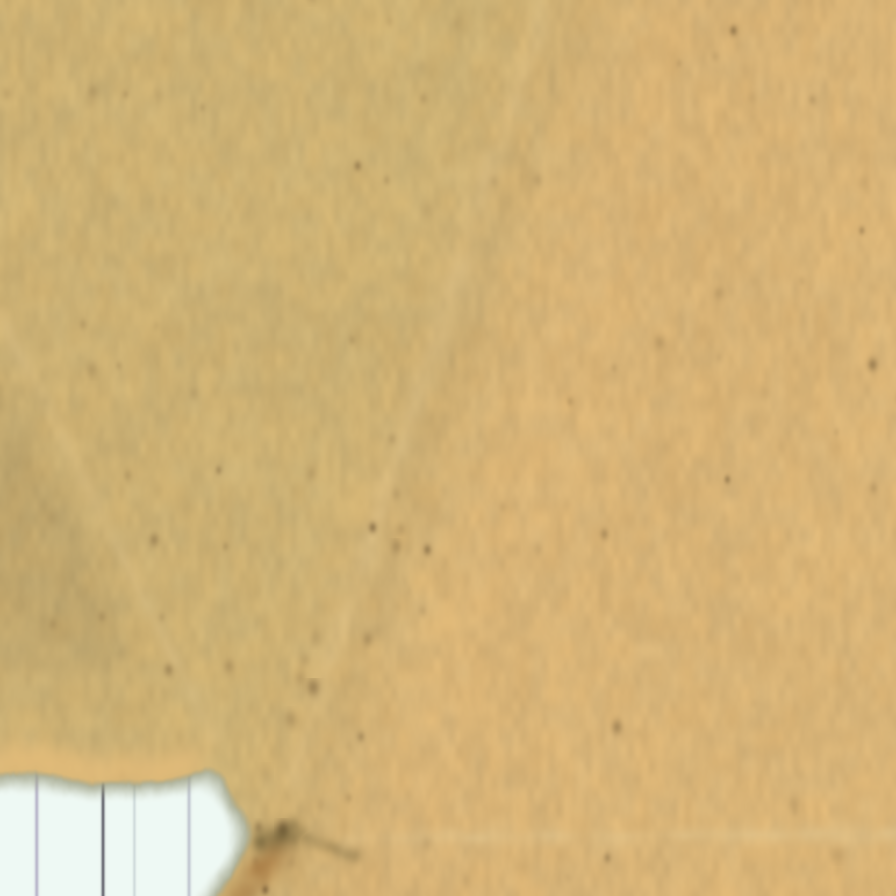
Reproduce this texture procedurally as a Shadertoy shader.

```glsl
// Creased tan wrapping paper with a torn corner that shows a ruled white sheet.
// Stretched value noise makes the fibres, segment distances make the folds,
// and a soft intersection of half planes makes the tear.

const vec3 PAPER_LEFT = vec3(0.800, 0.692, 0.452);
const vec3 PAPER_RIGHT = vec3(0.846, 0.702, 0.464);
const vec3 FOLD_LIGHT = vec3(0.880, 0.775, 0.560);
const vec3 FRINGE = vec3(0.900, 0.740, 0.480);
const vec3 SPECK = vec3(0.500, 0.400, 0.250);
const vec3 SMUDGE = vec3(0.330, 0.290, 0.160);
const vec3 RUST = vec3(0.620, 0.430, 0.220);
const vec3 SHEET = vec3(0.935, 0.975, 0.955);
const vec3 SHEET_SHADE = vec3(0.620, 0.630, 0.520);

float hash(vec2 p) {
    vec3 q = fract(vec3(p.xyx) * 0.1031);
    q += dot(q, q.yzx + 33.33);
    return fract((q.x + q.y) * q.z);
}

float noise(vec2 p) {
    vec2 i = floor(p), f = fract(p);
    f = f * f * (3.0 - 2.0 * f);
    return mix(mix(hash(i), hash(i + vec2(1, 0)), f.x),
               mix(hash(i + vec2(0, 1)), hash(i + vec2(1, 1)), f.x), f.y);
}

float fbm(vec2 p) {
    float sum = 0.0, gain = 0.5;
    for (int i = 0; i < 4; i++) {
        sum += gain * noise(p);
        p = p * 2.03 + 17.1;
        gain *= 0.5;
    }
    return sum / 0.9375;
}

float segment(vec2 p, vec2 a, vec2 b) {
    vec2 d = b - a;
    return length(p - a - d * clamp(dot(p - a, d) / dot(d, d), 0.0, 1.0));
}

float glow(float d, float width) {
    return exp(-d * d / (width * width));
}

// Signed distance to the line from a to b: positive on its right
float side(vec2 p, vec2 a, vec2 b) {
    vec2 d = normalize(b - a);
    return dot(p - a, vec2(d.y, -d.x));
}

float softMax(float a, float b, float k) {
    float h = max(k - abs(a - b), 0.0) / k;
    return max(a, b) + h * h * k * 0.25;
}

// One possible fleck per grid cell, kept away from the cell borders
float specks(vec2 p, float cells, float chance, float radius) {
    vec2 id = floor(p * cells);
    vec2 centre = (id + 0.3 + 0.4 * vec2(hash(id + 3.7), hash(id + 9.2))) / cells;
    float size = radius * mix(0.6, 1.2, hash(id + 21.4));
    float present = step(hash(id + 40.3), chance);
    return present * glow(length((p - centre) * vec2(1.0, 0.75)), size) * mix(0.25, 1.0, hash(id + 55.8));
}

float fold(vec2 p, vec2 a, vec2 b, float width) {
    float wobble = 0.008 * (noise(p * 24.0) - 0.5);
    float wear = mix(0.15, 1.0, noise(p * 26.0 + 5.0)) * mix(0.6, 1.0, noise(p * 80.0));
    return glow(segment(p, a, b) + wobble, width) * wear;
}

// Negative inside the torn opening
float tear(vec2 p) {
    vec2 tip = vec2(0.289, 0.070);
    float ragged = 0.012 * (fbm(p * vec2(38.0, 20.0)) - 0.5);
    float top = p.y - 0.138 - 0.010 * smoothstep(0.17, 0.23, p.x) + 0.010 * smoothstep(0.02, 0.12, p.x);
    float right = softMax(side(p, tip, vec2(0.237, 0.150)), side(p, vec2(0.247, 0.0), tip), 0.025);
    return softMax(top, right, 0.012) + ragged;
}

vec3 paper(vec2 p) {
    vec2 foldTop = vec2(0.612, 1.0), foldFoot = vec2(0.325, 0.13);
    vec2 leftTop = vec2(0.0, 0.65), leftFoot = vec2(0.236, 0.18);
    float mainSide = side(p, foldFoot, foldTop);
    float leftSide = side(p, leftTop, leftFoot);

    // Tone, mottling and short upright fibres
    vec3 color = mix(PAPER_LEFT, PAPER_RIGHT, smoothstep(-0.10, 0.16, mainSide));
    color *= 1.0 + 0.035 * (fbm(p * 8.0) - 0.5);
    color *= 1.0 + 0.050 * (noise(p * vec2(125.0, 62.0)) - 0.5);
    color *= 1.0 + 0.060 * (fbm(p * vec2(58.0, 30.0) + 8.0) - 0.5);
    color.rb += vec2(0.018, -0.016) * (noise(p * vec2(60.0, 40.0) + 31.0) - 0.5);
    color *= 1.0 - 0.065 * smoothstep(0.0, 0.06, leftSide) * smoothstep(0.17, 0.32, p.y);

    // Folds: pale worn ridges with a faint shadow beside the long one
    color *= 1.0 - 0.022 * glow(mainSide - 0.028, 0.020);
    color = mix(color, FOLD_LIGHT, 0.45 * fold(p, foldFoot, foldTop, 0.012));
    color = mix(color, FOLD_LIGHT, 0.42 * fold(p, leftFoot, leftTop, 0.010));
    color = mix(color, FOLD_LIGHT, 0.70 * fold(p, vec2(0.39, 0.064), vec2(1.05, 0.070), 0.010));

    // Flecks, denser at the foot of the long fold
    color = mix(color, SPECK, 0.60 * specks(p, 14.0, 0.10, 0.0055));
    color = mix(color, SPECK, 0.24 * specks(p + 4.3, 24.0, 0.10, 0.0060));
    float dense = glow(mainSide - 0.005, 0.030) * (1.0 - smoothstep(0.38, 0.50, p.y));
    return mix(color, SPECK, 0.9 * dense * specks(p + 7.1, 32.0, 0.40, 0.0065));
}

vec3 sheet(vec2 p, float depth) {
    vec3 color = mix(SHEET, vec3(0.68, 0.66, 0.76), 0.8 * glow(p.x - 0.041, 0.0022));
    color = mix(color, vec3(0.36, 0.36, 0.40), 0.9 * glow(p.x - 0.115, 0.0020));
    color = mix(color, vec3(0.74, 0.79, 0.80), 0.6 * glow(p.x - 0.150, 0.0018));
    color = mix(color, vec3(0.72, 0.74, 0.79), 0.8 * glow(p.x - 0.211, 0.0022));
    return mix(SHEET_SHADE, color, smoothstep(-0.006, 0.024, depth));
}

void mainImage(out vec4 fragColor, in vec2 fragCoord) {
    vec2 uv = fragCoord / iResolution.xy;
    float edge = tear(uv);
    // Bright fringe over the tear, stained crumple at its tip
    float fringe = glow(edge - 0.012, 0.022) * smoothstep(0.25, 0.20, uv.x);
    vec3 color = mix(paper(uv), FRINGE, 0.7 * fringe * smoothstep(0.08, 0.13, uv.y));
    float stain = glow(segment(uv, vec2(0.296, 0.062), vec2(0.325, 0.070)), 0.014);
    stain = max(stain, 0.45 * glow(segment(uv, vec2(0.32, 0.070), vec2(0.395, 0.045)), 0.009));
    float rust = glow(segment(uv, vec2(0.268, 0.0), vec2(0.308, 0.050)), 0.016);
    color = mix(color, RUST, 0.75 * rust * mix(0.5, 1.0, noise(uv * 60.0)));
    color = mix(color, SMUDGE, 0.75 * stain * mix(0.5, 1.0, noise(uv * 70.0)));
    fragColor = vec4(mix(sheet(uv, -edge), color, smoothstep(-0.005, 0.004, edge)), 1.0);
}
```
